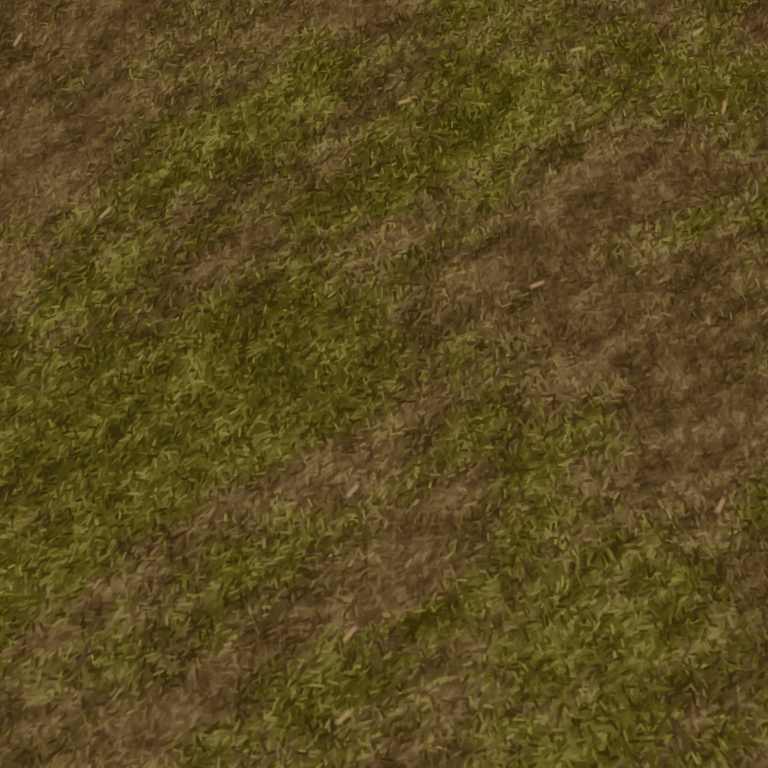
Reproduce this texture procedurally as a three.js fragment shader.

```glsl
// Sloping ground of patchy grass and bare soil, with short tangled blades and a few pale chips.
varying vec2 vUv;

const vec3 SOIL_DARK = vec3(0.23, 0.165, 0.07);
const vec3 SOIL_MID = vec3(0.355, 0.27, 0.145);
const vec3 SOIL_LIGHT = vec3(0.50, 0.415, 0.26);
const vec3 GRASS_DARK = vec3(0.21, 0.18, 0.035);
const vec3 GRASS_MID = vec3(0.325, 0.295, 0.075);
const vec3 GRASS_LIGHT = vec3(0.48, 0.44, 0.20);
const vec3 CHIP = vec3(0.66, 0.53, 0.38);
const float SLOPE_ANGLE = 0.55;
const float BLADE_LEAN = 0.95;

float hash(vec2 p) {
  vec3 q = fract(p.xyx * 0.1031);
  q += dot(q, q.yzx + 33.33);
  return fract((q.x + q.y) * q.z);
}

vec2 hash2(vec2 p) {
  return vec2(hash(p), hash(p + 17.3));
}

vec2 rotate(vec2 p, float angle) {
  float c = cos(angle), s = sin(angle);
  return vec2(c * p.x + s * p.y, c * p.y - s * p.x);
}

float noise(vec2 p) {
  vec2 i = floor(p), f = fract(p);
  f = f * f * (3.0 - 2.0 * f);
  float low = mix(hash(i), hash(i + vec2(1.0, 0.0)), f.x);
  float high = mix(hash(i + vec2(0.0, 1.0)), hash(i + 1.0), f.x);
  return mix(low, high, f.y);
}

float fbm(vec2 p) {
  float sum = 0.0, weight = 0.5;
  for (int i = 0; i < 4; i++) {
    sum += weight * noise(p);
    p = rotate(p, 0.3) * 2.1 + 7.7;
    weight *= 0.55;
  }
  return sum / 1.01;
}

// Soft oval stretched along the slope
float spot(vec2 p, vec2 centre, vec2 radius) {
  vec2 d = rotate(p - centre, SLOPE_ANGLE) / radius;
  return exp(-dot(d, d));
}

// Soft tapered stroke around the origin
float strand(vec2 p, float angle, float halfLength, float width) {
  vec2 d = abs(rotate(p, angle));
  float taper = 1.0 - smoothstep(0.4 * halfLength, halfLength, d.x);
  return taper * (1.0 - smoothstep(0.2 * width, width, d.y));
}

// Turf holds tone in x and greenness in y; each cell lays one blade over it
vec2 addBlades(vec2 turf, vec2 p, float seed, float strength) {
  vec2 cell = floor(p);
  for (int j = -1; j <= 1; j++) {
    for (int i = -1; i <= 1; i++) {
      vec2 id = cell + vec2(float(i), float(j));
      vec2 root = hash2(id + seed);
      vec2 form = hash2(id + seed + 71.0);
      vec2 shade = hash2(id + seed + 143.0);
      float angle = BLADE_LEAN + (form.x - 0.5) * 2.4;
      float mask = strand(p - id - root, angle, mix(0.45, 0.9, form.y), 0.25);
      float tone = mix(-0.1, 1.05, shade.x) + 0.4 * step(0.94, shade.y);
      float green = turf.y + (shade.y - 0.5) * 0.4;
      turf = mix(turf, vec2(tone, green), mask * strength);
    }
  }
  return turf;
}

// Rare pale chips, at most one per cell
float chips(vec2 p) {
  vec2 id = floor(p);
  vec2 rnd = hash2(id + 311.0);
  vec2 offset = fract(p) - mix(vec2(0.3), vec2(0.7), rnd);
  float present = step(0.88, hash(id + 523.0));
  return present * strand(offset, 0.2 + rnd.x, 0.17, 0.05);
}

vec3 ramp(vec3 dark, vec3 mid, vec3 light, float t) {
  return mix(mix(dark, mid, clamp(t * 2.0, 0.0, 1.0)), light, clamp(t * 2.0 - 1.0, 0.0, 1.2));
}

float greenCover(vec2 uv, vec2 ground) {
  float cover = 0.43 + 1.5 * (fbm(rotate(ground, SLOPE_ANGLE) * vec2(4.5, 9.0) + 3.0) - 0.5);
  cover += 0.35 * spot(uv, vec2(0.14, 0.40), vec2(0.28, 0.14));
  cover += 0.35 * spot(uv, vec2(0.76, 0.96), vec2(0.32, 0.12));
  cover -= 0.50 * spot(uv, vec2(0.03, 0.90), vec2(0.24, 0.14));
  cover -= 0.40 * spot(uv, vec2(0.92, 0.47), vec2(0.20, 0.09));
  cover -= 0.35 * spot(uv, vec2(0.87, 0.76), vec2(0.26, 0.07));
  cover -= 0.35 * spot(uv, vec2(0.36, 0.34), vec2(0.38, 0.06));
  return clamp(cover, 0.0, 1.0);
}

void main() {
  // Features shrink toward the top, as on ground seen at a slant
  vec2 ground = vec2((vUv.x - 0.5) * (1.0 + 0.5 * vUv.y), vUv.y + 0.25 * vUv.y * vUv.y);
  vec2 slope = rotate(ground, SLOPE_ANGLE);

  float cover = greenCover(vUv, ground);
  vec2 turf = vec2(0.1 + 0.75 * fbm(slope * vec2(45.0, 85.0)), cover);
  float strength = mix(0.45, 0.8, smoothstep(0.05, 0.45, cover));
  for (int k = 0; k < 5; k++) {
    float layer = float(k);
    turf = addBlades(turf, rotate(ground, layer * 0.7) * 0.0 + ground * (46.0 + 7.0 * layer), layer * 37.0, strength);
  }

  // Clump shadows and broad light variation
  turf.x += 0.5 * (noise(slope * vec2(20.0, 36.0)) - 0.5) + 0.25 * (fbm(slope * 6.0) - 0.5);

  vec3 soil = ramp(SOIL_DARK, SOIL_MID, SOIL_LIGHT, turf.x);
  vec3 grass = ramp(GRASS_DARK, GRASS_MID, GRASS_LIGHT, turf.x);
  vec3 color = mix(soil, grass, smoothstep(0.2, 0.75, turf.y));
  color = mix(color, CHIP, 0.85 * chips(ground * 9.0));
  gl_FragColor = vec4(color, 1.0);
}
```
